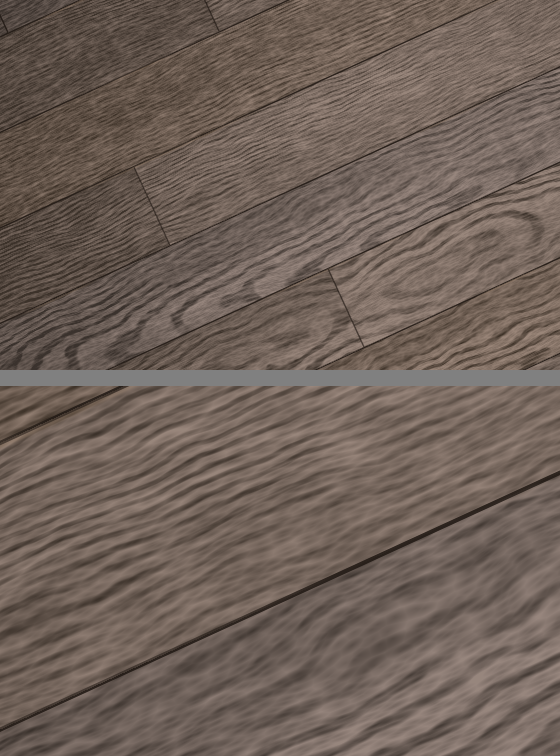
Top: the whole. Bottom: its middle third, enlarged.
Reproduce this texture procedurally as a WebGL 1 fragment shader.

```glsl
precision highp float;
// Diagonal oak floorboards in grey-brown, with grain, pores and dark seams.

uniform vec2 u_resolution;

const float TAU = 6.28318;
const float GRAIN_ANGLE = 0.4302;
const float PLANK_WIDTH = 0.2347;
const float PLANK_LENGTH = 2.2;
const float FIRST_SEAM = -0.590;
const float SEAM_HALF_WIDTH = 0.0019;

const vec3 DARK_OAK = vec3(0.25, 0.21, 0.18);
const vec3 PALE_OAK = vec3(0.56, 0.49, 0.45);
const vec3 SEAM_COLOR = vec3(0.13, 0.10, 0.08);
const vec3 WORN_EDGE = vec3(0.60, 0.50, 0.41);

vec2 hash2(vec2 p) {
  vec2 k = vec2(dot(p, vec2(127.1, 311.7)), dot(p, vec2(269.5, 183.3)));
  return fract(sin(k) * 43758.55);
}

// Distance to the nearest scattered point
float cellular(vec2 p) {
  vec2 cell = floor(p);
  vec2 f = fract(p);
  float nearest = 2.0;
  for (int j = -1; j <= 1; j++) {
    for (int i = -1; i <= 1; i++) {
      vec2 o = vec2(float(i), float(j));
      nearest = min(nearest, length(o + hash2(cell + o) - f));
    }
  }
  return nearest;
}

// Layered sines, each octave turned and bent, roughly -1 to 1
float waves(vec2 p, float seed) {
  float sum = 0.0;
  float amp = 0.5;
  for (int i = 0; i < 4; i++) {
    sum += amp * sin(p.x + seed + 1.7 * sin(p.y + seed * 1.3));
    p = mat2(0.8, 0.6, -0.6, 0.8) * p * 1.9;
    seed += 2.1;
    amp *= 0.5;
  }
  return sum;
}

// Position of the butt joint along each row: odd rows stagger mid-floor
float jointOffset(float row, float odd) {
  float staggered = mix(0.92, 0.558, step(2.0, mod(row + 0.5, 4.0)));
  return mix(-0.2 + 0.6 * step(5.5, row), staggered, odd);
}

// Growth rings: ellipses about a heart in figured planks, near lines otherwise
float growthRings(vec2 p, vec2 heart, float bend, float figure, float seed) {
  float ripple = waves(vec2(p.x * 23.0, p.y * 6.0), seed + 4.0);
  vec2 fromHeart = (p - heart) * vec2(0.85 * figure, 1.0) + vec2(0.0, bend);
  float radius = length(fromHeart) + ripple * mix(0.012, 0.035, figure);
  float count = radius * (0.7 + 0.3 * radius) * mix(13.0, 9.5, figure);
  float ring = 0.5 + 0.5 * sin(TAU * count + seed);
  return smoothstep(0.45, 0.92, ring);
}

// Tone of bare wood around zero: rings, two sizes of pores, broad stain
float woodTone(vec2 p, vec2 heart, float figure, float seed) {
  float bend = waves(vec2(p.x * 4.5, p.y * 2.0), seed) * mix(0.07, 0.13, figure);
  vec2 fibre = vec2(p.x, (p.y + 0.8 * bend) * PLANK_WIDTH) + seed;
  float coarse = cellular(fibre * vec2(15.0, 115.0)) - 0.45;
  float fine = cellular(fibre * vec2(52.0, 225.0)) - 0.45;
  float pores = mix(0.46, 0.34, figure) * (coarse + fine);
  float patches = smoothstep(-0.5, 0.5, waves(p * vec2(3.0, 4.0), seed + 9.0));
  float rings = growthRings(p, heart, bend, figure, seed);
  float depth = mix(0.27, 0.48, figure) * (0.5 + 0.7 * patches);
  float stain = 0.12 * waves(p * vec2(2.5, 5.0), seed + 6.0);
  float paleEdge = 0.16 * figure * (0.5 - p.y);
  return pores - depth * (rings * (1.0 - 0.9 * coarse) - 0.36) + stain + paleEdge;
}

void main() {
  float pixel = 1.0 / u_resolution.y;
  vec2 canvas = gl_FragCoord.xy * pixel;
  float c = cos(GRAIN_ANGLE);
  float s = sin(GRAIN_ANGLE);
  vec2 floorPos = vec2(c * canvas.x + s * canvas.y, c * canvas.y - s * canvas.x);

  // Plank layout
  float across = (floorPos.y - FIRST_SEAM) / PLANK_WIDTH;
  float row = floor(across);
  float odd = step(1.0, mod(row + 0.5, 2.0));
  float lengths = (floorPos.x - jointOffset(row, odd)) / PLANK_LENGTH;
  float segment = floor(lengths);
  float side = sign(segment + 0.5);
  vec2 plank = vec2(fract(lengths) * PLANK_LENGTH, fract(across));

  // Grain of this plank
  float seed = 17.0 * hash2(vec2(row, segment) + 3.0).x;
  float figure = 1.0 - smoothstep(0.8, 4.0, row);
  vec2 heart = vec2(mix(1.4, 1.1 - 0.82 * side, odd),
                    mix(-1.0, mix(0.1, 0.45, odd), smoothstep(0.35, 0.6, figure)));
  float tone = 0.63 + woodTone(plank, heart, figure, seed);

  // Plank shade and soft light from the right
  tone += 0.03 - 0.03 * abs(row - 1.5) + 0.06 * odd * side;
  tone += 0.26 * smoothstep(0.0, 1.1, canvas.x) - 0.15;
  tone -= 0.12 * dot(canvas - vec2(0.9, 0.5), canvas - vec2(0.9, 0.5));
  vec3 color = mix(DARK_OAK, PALE_OAK, clamp(tone, -0.05, 1.12));
  color += vec3(0.006, 0.0, -0.009) * cos(TAU * 0.25 * row);

  // Worn upper edges and dark seams
  float below = (1.0 - plank.y) * PLANK_WIDTH;
  float wear = smoothstep(0.1, 0.7, waves(vec2(floorPos.x * 6.0, row), row));
  color = mix(color, WORN_EDGE, 0.4 * wear * (1.0 - smoothstep(0.003, 0.007, below)));
  float sideGap = min(below, plank.y * PLANK_WIDTH);
  float endGap = min(plank.x, PLANK_LENGTH - plank.x);
  float gap = min(sideGap, endGap) - SEAM_HALF_WIDTH;
  float seam = 1.0 - smoothstep(-0.6 * pixel, 0.6 * pixel, gap);
  color = mix(color, SEAM_COLOR, seam * (0.88 - 0.3 * wear));

  gl_FragColor = vec4(color, 1.0);
}
```
